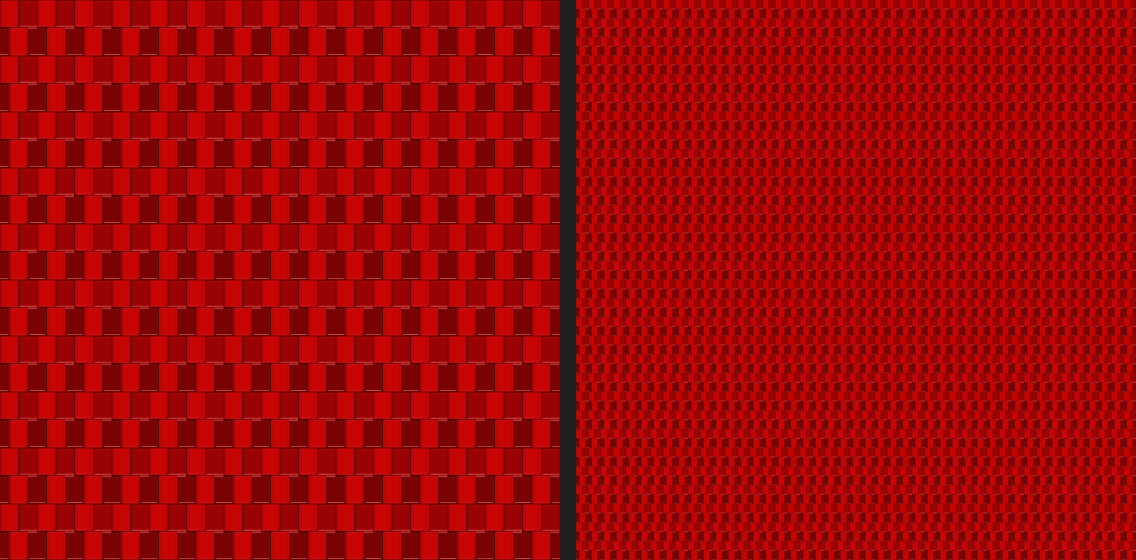
Left, the tile; right, the same tile 3 across and 3 down.
Write a Shadertoy shader that draws this pattern.

```glsl
// Red woven brickwork: staggered bevelled tiles in three reds with thin pink highlights.

const vec2 REPEATS = vec2(15.0, 10.0);   // pattern periods across and down
const vec2 PERIOD = vec2(51.2, 76.8);    // one period, two tiles by two rows
const vec2 TILE = vec2(25.6, 38.4);
const float STAGGER = 12.8;              // sideways shift of the second row
const float LIFT = 1.0;                  // overlap of raised tiles onto the row above
const float MARGIN = 6.0;                // room kept around a tile before wrapping
const float SEAM = 0.55;                 // half width of the dark seam
const float LINE = 1.0;                  // highlight thickness
const float VARIATION = 0.2;             // highlight change from tile to tile

const vec3 BRIGHT = vec3(0.775, 0.015, 0.015);
const vec3 MEDIUM = vec3(0.60, 0.012, 0.012);
const vec3 DEEP = vec3(0.475, 0.012, 0.012);
const vec3 SHADOW = vec3(0.33, 0.0, 0.0);
const vec3 GLOSS = vec3(0.80, 0.23, 0.22);
const vec3 SHINE = vec3(0.90, 0.45, 0.44);

vec2 pixelSize;

float hash(vec2 p) {
    vec3 h = fract(vec3(p.xyx) * 0.1031);
    h += dot(h, h.yzx + 33.33);
    return fract((h.x + h.y) * h.z);
}

// Box-filtered coverage of an axis-aligned rectangle
float rect(vec2 p, vec2 lo, vec2 hi) {
    vec2 overlap = min(p + 0.5 * pixelSize, hi) - max(p - 0.5 * pixelSize, lo);
    vec2 cover = clamp(overlap / pixelSize, 0.0, 1.0);
    return cover.x * cover.y;
}

float hLine(vec2 p, float y, float x0, float x1) {
    return rect(p, vec2(x0, y), vec2(x1, y + LINE));
}

float vLine(vec2 p, float x, float y0, float y1) {
    return rect(p, vec2(x, y0), vec2(x + LINE, y1));
}

// Position relative to the nearest repeat of a tile corner
vec2 tileSpace(vec2 p, vec2 corner) {
    return mod(p - corner + MARGIN, PERIOD) - MARGIN;
}

float shineStrength(vec2 p, vec2 corner) {
    vec2 id = mod(floor((p - corner + MARGIN) / PERIOD), REPEATS);
    return 1.0 - VARIATION * hash(id + corner);
}

// Dark seam, flat face and faint inner bevel
vec3 drawTile(vec3 color, vec2 q, vec2 size, vec3 face) {
    color = mix(color, SHADOW, rect(q, vec2(0.0), size));
    color = mix(color, face, rect(q, vec2(SEAM), size - SEAM));
    vec2 inner = size - 2.4;
    float groove = max(vLine(q, inner.x - 0.3, 2.0, inner.y), vLine(q, 1.5, 2.0, inner.y));
    color = mix(color, face * 0.82, 0.7 * groove);
    color = mix(color, GLOSS, 0.18 * vLine(q, inner.x + 0.8, 1.5, inner.y));
    return mix(color, GLOSS, 0.13 * hLine(q, 1.2, 2.0, inner.x));
}

void mainImage(out vec4 fragColor, in vec2 fragCoord) {
    vec2 extent = REPEATS * PERIOD;
    pixelSize = extent / iResolution.xy;
    vec2 uv = fragCoord / iResolution.xy;
    vec2 p = vec2(uv.x, 1.0 - uv.y) * extent;

    vec2 mediumCorner = vec2(TILE.x, 0.0);
    vec2 raisedCorner = vec2(STAGGER, TILE.y - LIFT);
    vec2 deepCorner = vec2(STAGGER + TILE.x, TILE.y);
    vec2 first = tileSpace(p, vec2(0.0));
    vec2 medium = tileSpace(p, mediumCorner);
    vec2 raised = tileSpace(p, raisedCorner);
    vec2 deep = tileSpace(p, deepCorner);

    // Tile faces
    vec3 color = SHADOW;
    color = drawTile(color, first, TILE - vec2(0.0, LIFT), BRIGHT);
    color = drawTile(color, medium, TILE, MEDIUM);
    color = drawTile(color, deep, TILE, DEEP);
    color = drawTile(color, raised, TILE + vec2(0.0, LIFT), BRIGHT);

    // Soft gloss along the lower edge of bright tiles
    float gloss = max(hLine(first, 35.2, 2.0, 23.4), hLine(raised, 36.6, 2.0, 23.4));
    color = mix(color, GLOSS, 0.4 * gloss);

    // Shine under the deep tiles
    float deepShine = hLine(deep, 35.8, 2.2, 23.6);
    color = mix(color, SHINE, 0.85 * deepShine * shineStrength(p, deepCorner));

    // Stepped ledge under the medium tiles
    float ledgeX = TILE.x - STAGGER;
    float ledgeRight = TILE.x - 1.0;
    color = mix(color, MEDIUM, rect(medium, vec2(ledgeX, 35.4), vec2(ledgeRight, 39.0)));
    float ledge = hLine(medium, 35.4, 1.2, ledgeRight);
    ledge = max(ledge, hLine(medium, 38.2, ledgeX, ledgeRight));
    ledge = max(ledge, 0.7 * vLine(medium, ledgeX, 35.4, 39.2));
    ledge = max(ledge, 0.7 * vLine(medium, ledgeRight - LINE, 35.4, 39.2));
    color = mix(color, SHINE, 0.9 * ledge * shineStrength(p, mediumCorner));

    fragColor = vec4(color, 1.0);
}
```
